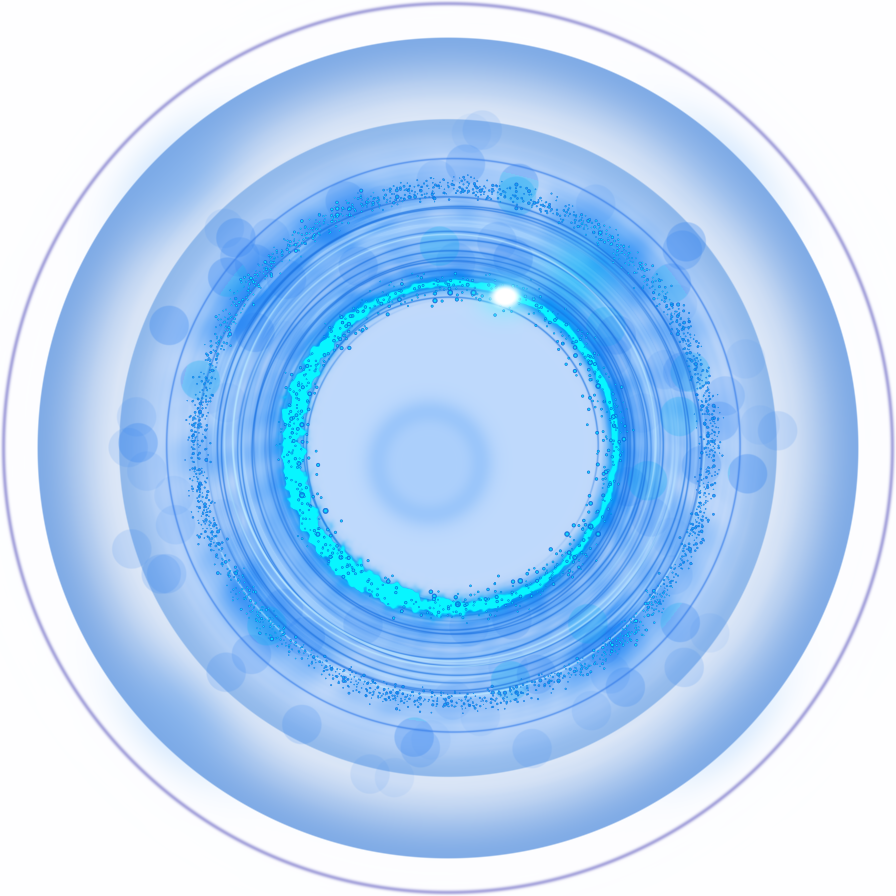
Give the GLSL for this background, as a WebGL 2 fragment shader.

```glsl
#version 300 es
precision highp float;
// Pale blue concentric discs around a glowing cyan ring with droplets, streaks and soft spots.

uniform vec2 u_resolution;
out vec4 fragColor;

const vec3 AZURE = vec3(0.05, 0.49, 0.96);
const vec3 CYAN = vec3(0.03, 0.96, 1.0);

vec3 hash3(vec2 p) {
  vec3 q = fract(vec3(p.xyx) * vec3(0.1031, 0.103, 0.0973));
  q += dot(q, q.yxz + 33.33);
  return fract((q.xxy + q.yzz) * q.zyx);
}

float gradientNoise(vec2 p) {
  vec2 i = floor(p), f = fract(p), u = f * f * (3.0 - 2.0 * f);
  vec4 n;
  for (int k = 0; k < 4; k++) {
    vec2 corner = vec2(k & 1, k >> 1);
    float a = 6.2832 * hash3(i + corner + 60.0).x;
    n[k] = dot(vec2(cos(a), sin(a)), f - corner);
  }
  return mix(mix(n.x, n.y, u.x), mix(n.z, n.w, u.x), u.y);
}

float gauss(float x, float width) {
  return exp(-x * x / (width * width));
}

vec2 polar(float a) {
  return vec2(cos(a), sin(a));
}

// Droplets scattered about a ring: x is the body, y the bright core.
vec2 droplets(vec2 p, float cells, float radius, float spread, float amount, float px) {
  vec2 id = floor(p * cells), middle = (id + 0.5) / cells;
  vec3 h = hash3(id + 300.0);
  float wobble = gradientNoise(middle * 13.0);
  float density = amount * (1.0 + 0.9 * wobble) * gauss(length(middle) - radius - 0.006 * wobble, spread);
  float size = mix(0.17, 0.43, h.y * h.x);
  float d = length(fract(p * cells) - 0.5 - (h.xy - 0.5) * (1.0 - 2.0 * size));
  float soft = px * cells * 0.6;
  vec2 cover = 1.0 - smoothstep(vec2(-soft), vec2(soft), d - size * vec2(1.0, 0.5));
  return cover * step(h.z, density) * step(0.03, density);
}

void main() {
  float scale = min(u_resolution.x, u_resolution.y);
  vec2 p = (gl_FragCoord.xy - 0.5 * u_resolution) / scale;
  float px = 1.0 / scale, r = length(p);

  // White surround with faint diagonal glows and a violet outline
  vec3 col = vec3(0.995, 0.995, 1.0);
  float diagonal = pow(abs(2.0 * p.x * p.y) / max(r * r, 1e-4), 14.0);
  col = mix(col, vec3(0.55, 0.76, 0.98), 0.3 * diagonal * gauss(r - 0.45, 0.028));
  col = mix(col, vec3(0.63, 0.62, 0.85), 0.9 * gauss(r - 0.496, 0.0024));

  // Outer disc, dark at its rim
  vec3 disc = mix(vec3(0.89, 0.92, 0.97), vec3(0.5, 0.67, 0.9), pow(smoothstep(0.355, 0.462, r), 1.15));
  float shade = diagonal * (p.x > 0.0 ? 0.1 : 0.4);
  disc = mix(disc, vec3(0.4, 0.64, 0.93), shade * gauss(r - 0.415, 0.04));
  col = mix(col, disc, 1.0 - smoothstep(-px, px, r - 0.458));

  // Inner disc
  vec3 inner = mix(vec3(0.78, 0.86, 0.98), vec3(0.58, 0.73, 0.92), smoothstep(0.315, 0.367, r));
  col = mix(col, inner, 1.0 - smoothstep(-px, px, r - 0.367));

  // Shared frame of the glowing rings
  vec2 c = p - vec2(0.006, 0.003);
  float d = length(c);
  vec2 dir = c / max(d, 1e-4);
  float grain = gradientNoise(dir * 9.0 + d * 12.0);
  float turn = dot(dir, vec2(1.3, 0.8)) * 1.6 + 8.0;
  float streak = gradientNoise(vec2(d * 95.0, turn)) + 0.55 * gradientNoise(vec2(d * 260.0, turn * 1.7));

  // Clouds along the speckled ring
  float clouds = 0.0;
  float angles[5] = float[](0.85, 2.07, 2.53, 3.85, 5.44);
  for (int i = 0; i < 5; i++) clouds += exp((dot(dir, polar(angles[i])) - 1.0) * 35.0);
  clouds = min(clouds, 1.0);
  float haze = gauss(d - 0.278, 0.035) * (0.17 + 0.62 * clouds + 0.35 * grain);
  col = mix(col, AZURE, clamp(haze, 0.0, 0.85));

  // Azure halo, wide outside and tight inside the bright ring
  float halo = d > 0.18 ? exp((0.18 - d) / 0.052) : exp((d - 0.18) / 0.007);
  col = mix(col, AZURE, clamp(halo * (0.92 + 0.8 * streak + 0.4 * grain), 0.0, 1.0));
  float band = smoothstep(0.187, 0.21, d) * (1.0 - smoothstep(0.27, 0.3, d));
  col = mix(col, vec3(0.77, 0.89, 1.0), band * clamp(streak * 1.2 + 0.05, 0.0, 0.6));
  vec2 glow = c - vec2(0.14, 0.19);
  col = mix(col, vec3(0.0, 0.74, 0.97), 0.5 * exp(-dot(glow, glow) * 600.0));

  // Translucent round spots
  for (int i = 0; i < 90; i++) {
    vec3 h = hash3(vec2(float(i) * 3.7 + 5.0, 41.0));
    vec2 center = polar(6.2832 * h.x) * mix(0.2, 0.375, h.y);
    float spot = 1.0 - smoothstep(-px, px, length(p - center) - 0.022);
    vec3 tint = mix(vec3(0.16, 0.49, 0.94), vec3(0.03, 0.68, 0.95), step(d, 0.31) * step(0.8, h.z));
    col = mix(col, tint, spot * mix(0.05, 0.3, h.z));
  }

  // Soft round shadow in the clear center
  float core = length(p - vec2(-0.021, -0.017));
  float shadow = 0.27 * (1.0 - smoothstep(0.02, 0.1, core)) + 0.36 * gauss(core - 0.058, 0.014);
  vec3 clear = mix(vec3(0.74, 0.85, 0.99), vec3(0.43, 0.68, 0.97), shadow);
  col = mix(col, clear, 0.88 * (1.0 - smoothstep(0.14, 0.17, d)));

  // Fine, slightly eccentric circles
  for (int i = 0; i < 32; i++) {
    vec3 h = hash3(vec2(float(i) + 11.0, 7.0));
    float radius = 0.166 + 0.0038 * float(i);
    float line = gauss(length(c - (h.xy - 0.5) * 0.013) - radius, 0.0008 + px * 0.3);
    float arc = smoothstep(-0.8, 0.8, dot(dir, polar(6.2832 * h.z)));
    col = mix(col, mix(vec3(0.08, 0.43, 0.88), vec3(0.75, 0.92, 1.0), step(0.7, h.y)), line * arc * 0.6);
  }
  col = mix(col, vec3(0.2, 0.48, 0.91), 0.6 * gauss(d - 0.32, 0.0012));

  // Bright cyan ring, thickest at lower left
  float width = 0.003 + 0.0075 * smoothstep(-0.3, 1.0, dot(dir, polar(3.6)));
  float ragged = gradientNoise(p * 60.0) + 0.6 * gradientNoise(p * 150.0);
  float ringDist = abs(d - 0.181 - 0.003 * grain) - width * (1.0 + 0.9 * ragged);
  col = mix(col, vec3(0.0, 0.68, 0.98), 0.75 * exp(-max(ringDist, 0.0) / 0.004));
  col = mix(col, CYAN, 1.0 - smoothstep(-0.001, 0.0012, ringDist));

  // Droplets beside the bright ring and speckles on the outer one
  for (int i = 0; i < 3; i++) {
    float k = float(i);
    mat2 turned = mat2(cos(k), sin(k), -sin(k), cos(k));
    vec2 drops = droplets(turned * c, 115.0 + 35.0 * k, 0.169 + 0.007 * k, 0.013, 0.42, px);
    col = mix(mix(col, vec3(0.02, 0.43, 0.87), drops.x * 0.85), CYAN, drops.y * 0.75);
    vec2 specks = droplets(turned * c, 150.0 + 45.0 * k, 0.286, 0.009, 0.6, px);
    col = mix(col, vec3(0.04, 0.42, 0.89), specks.x * 0.8);
    col = mix(col, CYAN, specks.y * (0.35 + 0.6 * clouds));
  }

  // White flare on the ring
  float flare = length((p - vec2(0.064, 0.169)) * vec2(0.85, 1.1));
  col = mix(col, vec3(0.45, 0.95, 1.0), 0.75 * gauss(flare, 0.024));
  col = mix(col, vec3(1.0), 1.0 - smoothstep(0.008, 0.018, flare));
  fragColor = vec4(col, 1.0);
}
```
